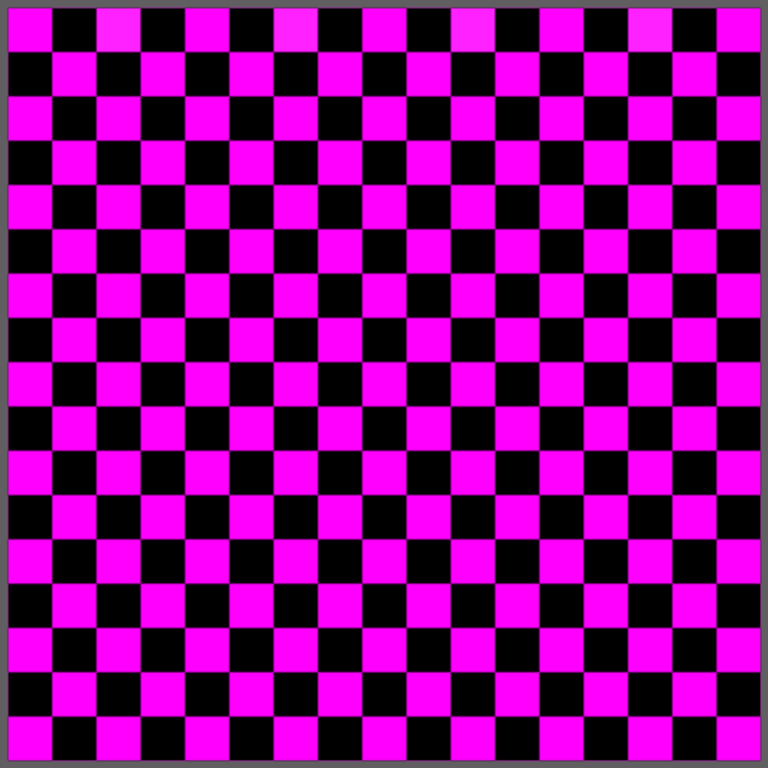
This pattern is drawn by a WebGL 2 fragment shader. Its source:

```glsl
#version 300 es
precision highp float;
// Magenta and black checkerboard, 17 by 17, in a thin grey frame with a few paler cells in the top row.

uniform vec2 u_resolution;
out vec4 fragColor;

const float PI = 3.14159265;
const float CELLS = 17.0;
const float CELL_SIZE = 0.05768;             // fraction of the canvas
const vec2 BOARD_ORIGIN = vec2(0.0102, 0.0093);
const float SOFTNESS = 0.038;                // half-width of an edge, in cells

const vec3 MAGENTA = vec3(1.0, 0.0, 1.0);
const vec3 PALE_MAGENTA = vec3(1.0, 0.13, 1.0);
const vec3 BLACK = vec3(0.0);
const vec3 FRAME_GREY = vec3(0.38, 0.37, 0.38);

// Alternates smoothly between +1 on even cells and -1 on odd cells.
float stripe(float x, float soft) {
    float limit = sin(PI * min(soft, 0.5));
    return 2.0 * smoothstep(-limit, limit, sin(PI * x)) - 1.0;
}

// Coverage of the magenta squares.
float checker(vec2 p, float soft) {
    return 0.5 + 0.5 * stripe(p.x, soft) * stripe(p.y, soft);
}

// Coverage of a centred box with the given half size.
float boxMask(vec2 p, vec2 halfSize, float soft) {
    vec2 d = abs(p) - halfSize;
    vec2 inside = 1.0 - smoothstep(-soft, soft, d);
    return inside.x * inside.y;
}

// Every fourth cell of the top row, starting from the third.
float paleCells(vec2 p, float soft) {
    vec2 offset = vec2(mod(p.x, 4.0) - 2.5, p.y - (CELLS - 0.5));
    return boxMask(offset, vec2(0.5), soft);
}

void main() {
    vec2 uv = gl_FragCoord.xy / u_resolution;
    vec2 board = (uv - BOARD_ORIGIN) / CELL_SIZE;

    // Keep edges at least about a pixel wide on small canvases.
    float pixel = 1.0 / (CELL_SIZE * min(u_resolution.x, u_resolution.y));
    float soft = max(SOFTNESS, 0.6 * pixel);

    // Squares
    vec3 bright = mix(MAGENTA, PALE_MAGENTA, paleCells(board, soft));
    vec3 color = mix(BLACK, bright, checker(board, soft));

    // Frame
    float insideBoard = boxMask(board - 0.5 * CELLS, vec2(0.5 * CELLS), soft);
    color = mix(FRAME_GREY, color, insideBoard);

    fragColor = vec4(color, 1.0);
}
```
